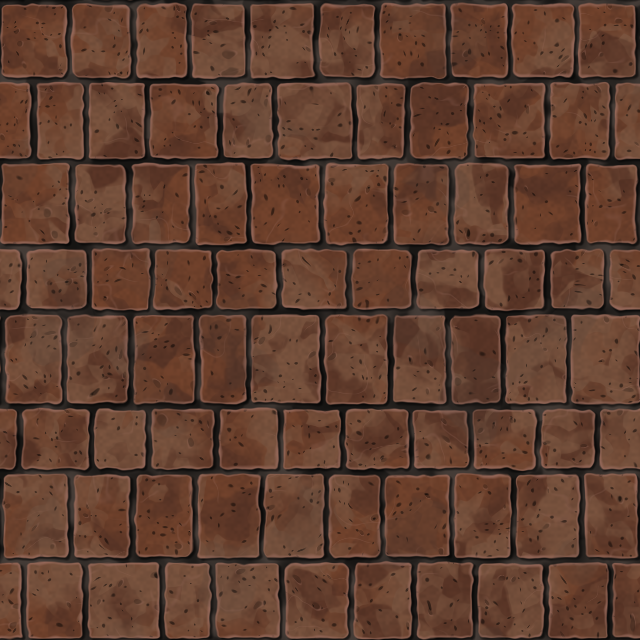
Write a Shadertoy shader that draws this texture.

```glsl
// Weathered brown brick wall: eight uneven courses of ten blocks each.
// Joints come from jittered grids, blocks from rounded box distances, and the
// stone from soft Voronoi flakes, noise veins, pits and a worn pale rim.
#define ROWS 8.0
#define COLUMNS 10.0
#define STAGGER 0.43     // shift of every second course, in blocks
#define JITTER 0.27      // variation of block widths
#define GAP 0.0045       // half of the joint width
#define CORNER 0.008     // corner radius
#define ROUGH 0.0034     // wobble of the block edges
#define RIM 0.0052       // width of the worn edge
#define PIT_AMOUNT 0.30  // share of cells holding a pit
#define TAU 6.28319

const vec3 TAN = vec3(0.46, 0.315, 0.235);
const vec3 RUST = vec3(0.43, 0.25, 0.165);
const vec3 UMBER = vec3(0.34, 0.20, 0.145);
const vec3 WORN = vec3(0.60, 0.42, 0.365);
const vec3 SOOT = vec3(0.085, 0.078, 0.072);
const vec3 MORTAR = vec3(0.27, 0.235, 0.215);

float hash(vec2 p) {
    return fract(sin(dot(p, vec2(127.1, 311.7))) * 43758.5453);
}

vec2 hash2(vec2 p) {
    return vec2(hash(p), hash(p + 57.3));
}

float noise(vec2 p) {
    vec2 i = floor(p), f = fract(p);
    f = f * f * (3.0 - 2.0 * f);
    return mix(mix(hash(i), hash(i + vec2(1, 0)), f.x),
               mix(hash(i + vec2(0, 1)), hash(i + vec2(1, 1)), f.x), f.y);
}

vec2 noise2(vec2 p) {
    return vec2(noise(p), noise(p + 31.7)) - 0.5;
}

// Random value per Voronoi cell, blended narrowly at the borders
float flakes(vec2 p) {
    vec2 cell = floor(p);
    float sum = 0.0, weight = 0.0;
    for (int y = -1; y <= 1; y++)
    for (int x = -1; x <= 1; x++) {
        vec2 id = cell + vec2(x, y);
        float w = exp(-26.0 * length(id + hash2(id) - p));
        sum += w * hash(id + 9.1);
        weight += w;
    }
    return sum / weight;
}

// Scattered slanted pits: x is the hollow, y a lit crescent on one side
vec2 pits(vec2 p, float amount, float soft) {
    vec2 id = floor(p), q = fract(p) - 0.5 - 0.4 * (hash2(id) - 0.5);
    float angle = TAU * hash(id + 3.7), c = cos(angle), s = sin(angle);
    q = mat2(c, s, -s, c) * q * vec2(1.0, 1.0 + hash(id + 6.1));
    float size = mix(0.10, 0.27, hash(id + 8.3));
    float present = step(hash(id + 1.9), amount);
    float hollow = 1.0 - smoothstep(size - soft, size + soft, length(q));
    float lip = 1.0 - smoothstep(size - soft, size + soft, length(q - 0.07));
    return present * vec2(hollow, lip * (1.0 - hollow));
}

// Joint positions, wrapping around the canvas
float courseEdge(float row) {
    float a = TAU * row / ROWS;
    float sway = 0.031 * sin(a);
    float alternate = -cos(0.5 * TAU * row) * (0.042 + 0.0625 * cos(a - 3.61));
    return (row + sway + alternate) / ROWS;
}

float jointEdge(float row, float column) {
    row = mod(row, ROWS);
    float shift = STAGGER * mod(row, 2.0);
    float wander = JITTER * (hash(vec2(mod(column, COLUMNS), row + 4.0)) - 0.5);
    return (column + shift + wander) / COLUMNS;
}

// Signed distance to the block around p (y down); id names that block
float block(vec2 p, out vec2 id) {
    float row = floor(p.y * ROWS);
    row += step(courseEdge(row + 1.0), p.y) - step(p.y, courseEdge(row));
    float column = floor(p.x * COLUMNS - STAGGER * mod(row, 2.0));
    column += step(jointEdge(row, column + 1.0), p.x) - step(p.x, jointEdge(row, column));
    id = mod(vec2(column, row), vec2(COLUMNS, ROWS));
    vec2 low = vec2(jointEdge(row, column), courseEdge(row));
    vec2 high = vec2(jointEdge(row, column + 1.0), courseEdge(row + 1.0));
    vec2 halfSize = 0.5 * (high - low) - GAP + 0.0016 * (hash2(id + 12.0) - 0.5);
    float radius = CORNER * mix(0.6, 1.3, hash(id + 21.0));
    vec2 q = abs(p - 0.5 * (low + high)) - halfSize + radius;
    return length(max(q, 0.0)) + min(max(q.x, q.y), 0.0) - radius;
}

void mainImage(out vec4 fragColor, in vec2 fragCoord) {
    vec2 p = fragCoord / iResolution.xy;
    p.y = 1.0 - p.y;
    float pixel = 1.0 / iResolution.y;

    // Block outline and the shadow it casts to the lower right
    vec2 rough = ROUGH * (noise2(p * 85.0) + noise2(p * 32.0));
    vec2 id, shadowId;
    float d = block(p + rough, id);
    float shade = block(p + rough - vec2(0.0035, 0.003), shadowId);

    // Stone: broad hue drift, flakes of tone, fine grain
    vec2 warped = p + 0.03 * noise2(p * 18.0) + 0.008 * noise2(p * 60.0);
    float coarse = flakes(warped * 19.0), fine = flakes(warped * 42.0 + 7.0);
    float hue = noise(warped * 11.0) + 0.5 * (hash(id + 40.0) - 0.5) + 0.4 * (fine - 0.5);
    float tone = 0.4 * coarse + 0.25 * fine + 0.35 * noise(warped * 26.0 + 5.0);
    vec3 stone = mix(RUST, TAN, smoothstep(0.2, 0.75, hue));
    stone = mix(UMBER, stone, smoothstep(0.18, 0.62, tone));
    stone *= 0.95 + 0.1 * noise(p * 190.0);

    // Pale veins, small dark pits and larger lipped chips
    float vein = 1.0 - smoothstep(0.0, 0.035, abs(noise(warped * 24.0 + 15.0) - 0.5));
    stone = mix(stone, WORN, 0.2 * vein * smoothstep(0.45, 0.7, noise(p * 30.0)));
    vec2 small = pits(warped * 78.0, PIT_AMOUNT, 78.0 * pixel);
    vec2 large = pits(warped * 36.0 + 0.5, 0.5 * PIT_AMOUNT, 36.0 * pixel);
    stone *= 1.0 - 0.48 * small.x - 0.2 * large.x;
    stone = mix(stone, WORN, 0.3 * large.y);

    // Worn rim of uneven width
    float wear = noise(p * 58.0 + 3.0);
    float rim = smoothstep(-RIM * (0.5 + wear), -0.2 * RIM, d);
    stone = mix(stone, WORN, rim * (0.4 + 0.5 * wear));

    // Mortar: smoky patches darkened by the shadow
    float smoke = 0.6 * noise(warped * 30.0 + 11.0) + 0.4 * coarse;
    vec3 joint = mix(SOOT, MORTAR, smoothstep(0.25, 0.85, smoke));
    joint *= mix(0.4, 1.0, smoothstep(-0.002, 0.003, shade));

    // Thin stains lying over blocks and joints alike
    vec3 color = mix(joint, stone, 1.0 - smoothstep(-pixel, pixel, d));
    color = mix(color, MORTAR, 0.16 * smoothstep(0.7, 0.95, flakes(warped * 13.0 + 23.0)));
    fragColor = vec4(color, 1.0);
}
```
